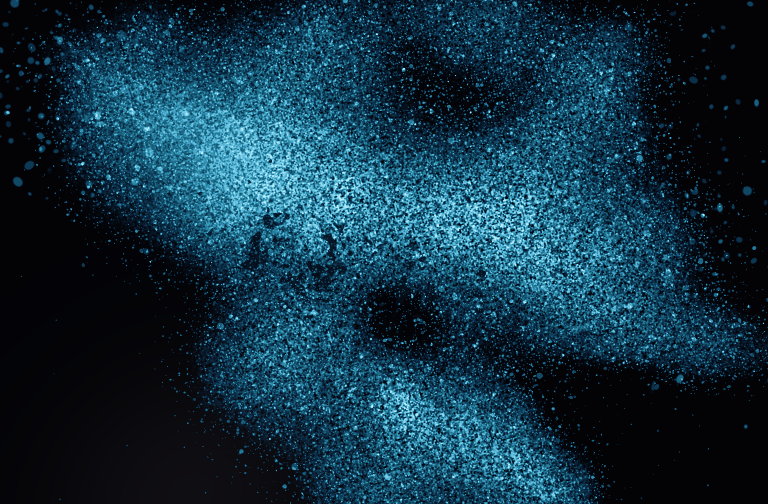
Reproduce this background procedurally as a WebGL 1 fragment shader.

```glsl
precision highp float;
// Burst of cyan powder on black, with fine grain, dark clumps and flying specks.
uniform vec2 u_resolution;

vec3 hash3(vec2 p) {
  vec3 q = fract(p.xyx * vec3(0.1031, 0.1030, 0.0973));
  q += dot(q, q.yxz + 33.33);
  return fract((q.xxy + q.yzz) * q.zyx);
}

float noise(vec2 p) {
  vec2 i = floor(p), f = fract(p);
  f = f * f * (3.0 - 2.0 * f);
  return mix(mix(hash3(i).x, hash3(i + vec2(1, 0)).x, f.x),
             mix(hash3(i + vec2(0, 1)).x, hash3(i + vec2(1, 1)).x, f.x), f.y);
}

float fbm(vec2 p) {
  float sum = 0.0, gain = 0.5;
  for (int i = 0; i < 4; i++) {
    sum += gain * noise(p);
    p = mat2(1.6, 1.2, -1.2, 1.6) * p + 7.3;
    gain *= 0.5;
  }
  return sum;
}

vec2 turn(vec2 p, float angle) {
  float c = cos(angle), s = sin(angle);
  return vec2(c * p.x + s * p.y, c * p.y - s * p.x);
}

// Soft ellipse with its long axis turned by an angle
float puff(vec2 p, vec2 center, vec2 radius, float angle) {
  vec2 q = turn(p - center, angle) / radius;
  return exp(-dot(q, q));
}

// One randomly sized grain per cell; fill is the chance that it exists
float specks(vec2 p, float cells, float fill, float blur) {
  vec2 q = turn(p, 0.4 + cells * 0.13) * cells + 50.0;
  vec3 h = hash3(floor(q));
  vec3 k = hash3(floor(q) + 71.0);
  float radius = mix(0.12, 0.36, k.x * k.x);
  vec2 d = fract(q) - 0.5 - (h.xy - 0.5) * (0.9 - 2.0 * radius);
  d = turn(d, k.y * 6.28) * vec2(1.0, 1.0 + 0.5 * k.z);
  float edge = max(blur, 0.7 * cells / u_resolution.y);
  float disc = 1.0 - smoothstep(radius - edge, radius + edge, length(d));
  return disc * step(h.z, fill) * (0.45 + 0.55 * k.y);
}

// Powder thickness: bright plumes minus the dark gaps between them
float powder(vec2 p) {
  float d = 0.60 * puff(p, vec2(0.43, 0.70), vec2(0.27, 0.18), -0.5);
  d += 0.20 * puff(p, vec2(0.25, 0.83), vec2(0.14, 0.07), -0.4);
  d += 0.34 * puff(p, vec2(0.64, 0.60), vec2(0.20, 0.15), -0.5);
  d += 0.40 * puff(p, vec2(0.91, 0.58), vec2(0.20, 0.13), -0.2);
  d += 0.48 * puff(p, vec2(1.12, 0.48), vec2(0.23, 0.18), 0.0);
  d += 0.34 * puff(p, vec2(1.16, 0.79), vec2(0.17, 0.10), 0.8);
  d += 0.24 * puff(p, vec2(0.95, 0.95), vec2(0.20, 0.12), 0.0);
  d += 0.26 * puff(p, vec2(0.62, 0.90), vec2(0.13, 0.13), 0.0);
  d += 0.36 * puff(p, vec2(0.57, 0.29), vec2(0.17, 0.13), 0.4);
  d += 0.34 * puff(p, vec2(0.76, 0.09), vec2(0.17, 0.20), 0.0);
  d += 0.48 * puff(p, vec2(1.00, 0.08), vec2(0.19, 0.10), -0.7);
  d += 0.22 * puff(p, vec2(1.38, 0.31), vec2(0.20, 0.08), -0.15);
  d += 0.36 * puff(p, vec2(0.80, 0.19), vec2(0.045, 0.06), 0.5);
  d -= 0.24 * puff(p, vec2(0.77, 0.37), vec2(0.10, 0.08), 0.0);
  d -= 0.10 * puff(p, vec2(1.16, 0.22), vec2(0.20, 0.07), -0.3);
  return max(d, 0.0);
}

vec3 ramp(float t) {
  vec3 c = mix(vec3(0.01, 0.012, 0.025), vec3(0.03, 0.11, 0.19), smoothstep(0.02, 0.2, t));
  c = mix(c, vec3(0.05, 0.24, 0.35), smoothstep(0.15, 0.36, t));
  c = mix(c, vec3(0.10, 0.38, 0.49), smoothstep(0.32, 0.52, t));
  c = mix(c, vec3(0.18, 0.55, 0.68), smoothstep(0.48, 0.70, t));
  c = mix(c, vec3(0.39, 0.75, 0.87), smoothstep(0.66, 0.92, t));
  return mix(c, vec3(0.72, 0.93, 0.98), smoothstep(0.92, 1.3, t));
}

void main() {
  vec2 p = gl_FragCoord.xy / u_resolution.y;

  // Ragged cloud outline
  vec2 warp = vec2(fbm(p * 7.0), fbm(p * 7.0 + 31.0)) - 0.47;
  float cloud = powder(p + 0.09 * warp);
  cloud *= 0.78 + 0.5 * fbm(p * 11.0 + 4.0);
  cloud *= smoothstep(0.0, 0.22, cloud);

  // Fine grain, softer in the out-of-focus left plume
  float soft = puff(p, vec2(0.38, 0.70), vec2(0.24, 0.18), -0.5);
  float grain = 0.65 * noise(turn(p, 0.3) * 340.0) + 0.35 * noise(turn(p, 0.9) * 190.0);
  float tone = cloud * (1.0 + (grain - 0.5) * mix(2.5, 1.1, soft));

  // Dark clumps along the underside, lit from above
  float band = puff(p, vec2(0.70, 0.46), vec2(0.29, 0.09), -0.22);
  vec2 rough = p + 0.014 * (vec2(noise(p * 70.0), noise(p * 70.0 + 9.0)) - 0.5);
  float lump = 0.65 * noise(rough * 34.0 + 3.0) + 0.35 * noise(turn(rough, 0.7) * 75.0);
  float clumps = smoothstep(0.0, 0.09, lump - 0.92 + 0.38 * band) * smoothstep(0.1, 0.4, band);
  clumps = max(clumps, specks(rough, 43.0, band * 0.8, 0.1));
  float lit = specks(rough - vec2(0.0, 0.009), 43.0, band * 0.5, 0.08);
  tone = mix(tone + 0.3 * lit, 0.10, min(clumps * 1.2, 0.9));

  // Flying grains, reaching past the cloud into the gaps
  float halo = powder(p + 0.08 * warp) + 0.14 * puff(p, vec2(0.92, 0.52), vec2(0.48, 0.55), 0.0);
  float fringe = smoothstep(0.02, 0.28, halo);
  for (int i = 0; i < 5; i++) {
    float fi = float(i);
    float fill = fringe * (0.10 + 0.10 * fi);
    tone += specks(p + fi * 0.37, 48.0 + 30.0 * fi, fill, 0.06) * mix(0.62, 0.2, min(cloud * 1.3, 1.0));
  }

  // Large blurred drops at the upper left and right
  float drift = puff(p, vec2(0.10, 0.85), vec2(0.16, 0.19), 0.0);
  drift += 0.5 * puff(p, vec2(1.40, 0.60), vec2(0.17, 0.24), 0.0);
  tone += 0.5 * specks(p, 34.0, drift * 0.5, 0.09);
  tone += 0.4 * specks(p + 0.6, 48.0, drift * 0.45, 0.12);

  // Faint warm haze at the lower left
  vec3 color = ramp(tone);
  color += vec3(0.05, 0.042, 0.045) * puff(p, vec2(0.38, 0.02), vec2(0.30, 0.25), 0.5) * (1.0 - min(tone * 3.0, 1.0));
  gl_FragColor = vec4(color, 1.0);
}
```
